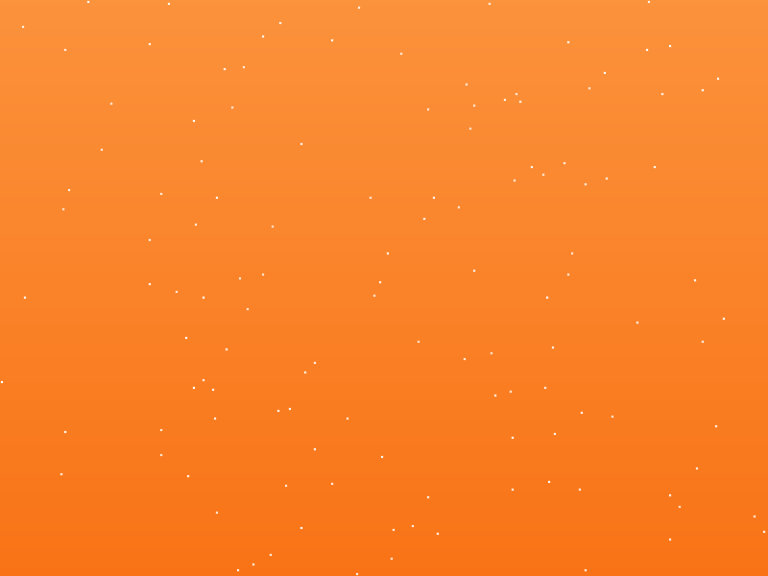
This background is drawn by a Shadertoy shader. Its source:

```glsl
// Warm orange vertical gradient sprinkled with tiny pale square specks.
// The canvas is split into cells; an integer hash decides which cells hold
// a speck, where it sits on a fine lattice, and how bright it is.

// Integer hash of a cell, giving three values in 0..1
vec3 hashCell(ivec2 cell) {
    uvec3 v = uvec3(uint(cell.x), uint(cell.y), 17u) * 1664525u + 1013904223u;
    v.x += v.y * v.z;
    v.y += v.z * v.x;
    v.z += v.x * v.y;
    v ^= v >> 16u;
    v.x += v.y * v.z;
    v.y += v.z * v.x;
    v.z += v.x * v.y;
    return vec3(v >> 8u) / 16777216.0;
}

// Smoothed coverage of an axis-aligned square centred on the origin
float squareMask(vec2 p, float halfSize, float pixel) {
    vec2 cover = clamp((halfSize - abs(p)) / pixel + 0.5, 0.0, 1.0);
    return cover.x * cover.y;
}

// Opacity of the speck, if any, in the cell around p
float specks(vec2 p, float pixel) {
    const float cellSize = 10.0;
    ivec2 cell = ivec2(floor(p / cellSize));
    vec3 placement = hashCell(cell);
    vec3 look = hashCell(cell + ivec2(211, 467));

    // Whole lattice steps, kept clear of the cell border
    vec2 center = floor(placement.xy * 9.0) + 1.0;
    float present = step(look.x, 0.107);
    float brightness = mix(0.82, 1.0, look.y);
    return present * brightness * squareMask(mod(p, cellSize) - center, 0.56, pixel);
}

void mainImage(out vec4 fragColor, in vec2 fragCoord) {
    // Canvas units: the height spans 300 lattice steps
    float pixel = 300.0 / iResolution.y;
    vec2 p = fragCoord * pixel;

    // Background gradient, deep orange below and lighter above
    float height = fragCoord.y / iResolution.y;
    vec3 color = mix(vec3(0.976, 0.451, 0.086), vec3(0.984, 0.573, 0.235), height);

    // Pale specks on top
    color = mix(color, vec3(1.0, 0.98, 0.95), specks(p, pixel));
    fragColor = vec4(color, 1.0);
}
```
